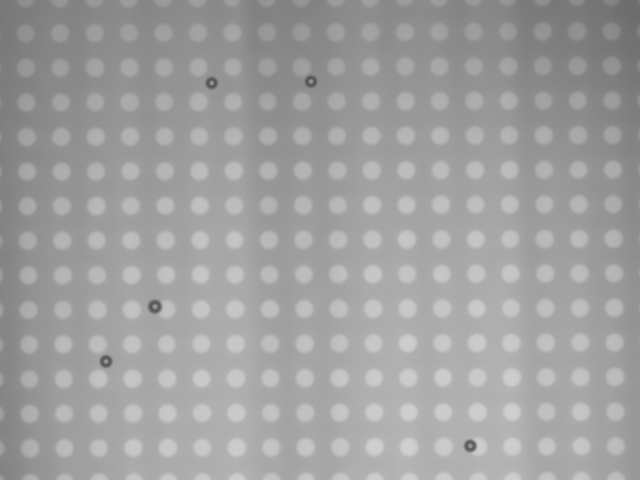
This pattern is drawn by a Shadertoy shader. Its source:

```glsl
#define LATTICE mat2(0.0718, 0.00026, -0.00075, 0.07205)
#define FIRST_DOT vec2(0.0625, 0.066)
#define DOT_RADIUS 0.0185
#define DOT_BLUR 0.0055
#define DOT_GLOW 0.112
#define TOP_LIGHT 0.54
#define BOTTOM_LIGHT 0.69
#define STREAK_DEPTH 0.04
#define MOTTLE 0.012
#define GRAIN 0.008

const int SPECK_COUNT = 5;
// Centre and radius of each speck
const vec3 SPECKS[SPECK_COUNT] = vec3[](
    vec3(0.441, 0.827, 0.0145), vec3(0.648, 0.830, 0.0145),
    vec3(0.323, 0.361, 0.0165), vec3(0.221, 0.247, 0.0150),
    vec3(0.980, 0.071, 0.0150));

vec2 hash2(vec2 p) {
    vec3 q = fract(p.xyx * vec3(0.1031, 0.1030, 0.0973));
    q += dot(q, q.yzx + 33.33);
    return fract((q.xx + q.yz) * q.zy);
}

float gradientCorner(vec2 cell, vec2 offset) {
    return dot(hash2(cell) * 2.0 - 1.0, offset);
}

float gradientNoise(vec2 p) {
    vec2 i = floor(p), f = fract(p);
    vec2 u = f * f * f * (f * (f * 6.0 - 15.0) + 10.0);
    vec2 e = vec2(1.0, 0.0);
    return mix(mix(gradientCorner(i, f), gradientCorner(i + e, f - e), u.x),
               mix(gradientCorner(i + e.yx, f - e.yx), gradientCorner(i + 1.0, f - 1.0), u.x), u.y);
}

// Uneven lighting: vertical falloff, dim sides and soft upright streaks
float backdrop(vec2 p, float right) {
    float depth = 1.0 - p.y;
    float light = mix(TOP_LIGHT, BOTTOM_LIGHT, sin(depth * 1.57));
    light -= mix(0.08, 0.19, depth) * exp(-p.x / 0.17);
    light -= 0.05 * smoothstep(right - 0.12, right, p.x);

    float x = p.x - 0.03 * (0.5 - p.y);
    float middleBand = smoothstep(0.50, 0.55, x) * (1.0 - smoothstep(0.64, 0.78, x));
    float rightBand = smoothstep(1.06, 1.13, x);
    light -= STREAK_DEPTH * (middleBand + rightBand);
    light += 0.02 * gradientNoise(vec2(x * 14.0, p.y * 0.8));

    float upperRight = smoothstep(0.75, 1.15, p.x) * smoothstep(0.6, 1.0, p.y);
    return light - 0.035 * upperRight;
}

// Blurred bright discs on a slightly skewed lattice
float dots(vec2 p) {
    vec2 grid = inverse(LATTICE) * (p - FIRST_DOT);
    vec2 cell = round(grid);
    vec2 vary = hash2(cell + 40.0) - 0.5;
    float d = length(LATTICE * (grid - cell));
    float radius = DOT_RADIUS * (1.0 + 0.05 * vary.x);
    float disc = 1.0 - smoothstep(radius - DOT_BLUR, radius + DOT_BLUR, d);
    float halo = exp(-d * d / (2.2 * DOT_RADIUS * DOT_RADIUS));
    float fade = 1.0 - 0.3 * smoothstep(0.6, 1.0, p.y);
    return DOT_GLOW * (0.85 * disc + 0.2 * halo) * (1.0 + 0.12 * vary.y) * fade;
}

// Dark ring with a pale core, fading outward
float addSpecks(float shade, vec2 p) {
    for (int i = 0; i < SPECK_COUNT; i++) {
        float r = length(p - SPECKS[i].xy) / SPECKS[i].z;
        float body = 1.0 - smoothstep(0.55, 1.15, r);
        float core = 1.0 - smoothstep(0.15, 0.48, r);
        shade = mix(shade, 0.30, 0.85 * body);
        shade = mix(shade, 0.62, 0.85 * core);
    }
    return shade;
}

void mainImage(out vec4 fragColor, in vec2 fragCoord) {
    vec2 p = fragCoord / iResolution.y;
    float shade = backdrop(p, iResolution.x / iResolution.y) + dots(p);
    shade += MOTTLE * gradientNoise(p * 22.0) + GRAIN * gradientNoise(p * 190.0);
    shade = addSpecks(shade, p);
    fragColor = vec4(vec3(clamp(shade, 0.0, 1.0)), 1.0);
}
```
